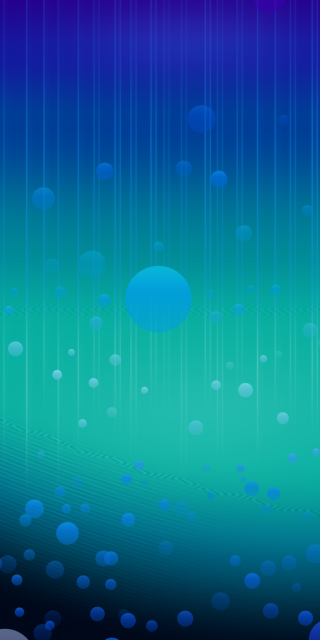
Reproduce this background procedurally as a Shadertoy shader.

```glsl
// Bubbles rising through a deep sea, from a dark slope to a violet surface.
// A tilted vertical gradient carries thin light shafts, faint ripples, one
// large orb and layers of bubbles scattered on jittered grids.

#define ORB_CENTRE vec2(0.495, 1.065)
#define ORB_RADIUS 0.104
#define SHAFT_COUNT 18
#define SHAFT_WIDTH 0.0025
#define SHAFT_STRENGTH 0.46
#define HATCH_FREQUENCY 78.0
#define HATCH_STRENGTH 0.08

const vec3 ABYSS  = vec3(0.00, 0.03, 0.10);
const vec3 TEAL   = vec3(0.00, 0.43, 0.55);
const vec3 MINT   = vec3(0.02, 0.68, 0.62);
const vec3 PALE   = vec3(0.17, 0.75, 0.70);
const vec3 CYAN   = vec3(0.00, 0.50, 0.59);
const vec3 OCEAN  = vec3(0.00, 0.24, 0.59);
const vec3 INDIGO = vec3(0.07, 0.09, 0.61);
const vec3 VIOLET = vec3(0.14, 0.00, 0.55);

float hash(vec2 p) {
    return fract(sin(dot(p, vec2(127.1, 311.7))) * 43758.5453);
}

float pixelSize() {
    return 2.0 / iResolution.y;
}

// Water colour; the dark floor rises towards the left
vec3 water(vec2 p) {
    float left = 1.0 - p.x;
    float depth = p.y - 0.19 * left * left + 0.055;
    vec3 c = mix(ABYSS, TEAL, smoothstep(-0.02, 0.40, depth));
    c = mix(c, MINT, smoothstep(0.28, 0.62, depth));
    vec2 glow = (p - vec2(0.64, 0.71)) / vec2(0.52, 0.21);
    c = mix(c, PALE, 0.75 * exp(-dot(glow, glow)));
    c = mix(c, CYAN, smoothstep(0.96, 1.32, p.y));
    c = mix(c, OCEAN, smoothstep(1.24, 1.62, p.y));
    c = mix(c, INDIGO, smoothstep(1.62, 1.84, p.y));
    c = mix(c, VIOLET, smoothstep(1.82, 2.02, p.y));
    vec2 shine = (p - vec2(0.58, 1.88)) / vec2(0.36, 0.12);
    return c + vec3(0.05, 0.09, 0.08) * exp(-dot(shine, shine));
}

// Fine slanted hatching on the slope and two broken ripple lines
vec3 texturing(vec3 c, vec2 p) {
    float slope = p.y + 0.40 * p.x - 0.10 * p.x * p.x;
    float area = smoothstep(0.76, 0.58, slope) * smoothstep(0.95, 0.10, p.x);
    float breakup = 0.6 + 0.4 * sin(p.x * 23.0 + 9.0 * sin(slope * 37.0));
    c *= 1.0 + HATCH_STRENGTH * area * breakup * sin(6.2832 * HATCH_FREQUENCY * slope);
    float wave = 0.006 * sin(p.x * 31.0);
    float lines = exp(-pow((slope - 0.69 + wave) / 0.008, 2.0))
                + 0.5 * exp(-pow((p.y - 1.03 + wave) / 0.016, 2.0));
    float speckle = sin(p.x * 260.0 + 3.0 * sin(p.y * 190.0));
    return c * (1.0 + 0.07 * lines * speckle);
}

// Light shafts, often paired, ending at different depths
vec3 shafts(vec3 c, vec2 p) {
    float light = 0.0;
    float width = max(SHAFT_WIDTH, 0.5 * pixelSize());
    for (int i = 0; i < SHAFT_COUNT; i++) {
        float id = float(i);
        float jitter = hash(vec2(id, 3.0));
        float d = p.x - (id + 0.2 + 0.4 * jitter) / float(SHAFT_COUNT);
        float twin = step(0.4, hash(vec2(id, 7.0)));
        float e = d - 0.016;
        float beam = exp(-d * d / (width * width));
        beam += 0.8 * twin * exp(-e * e / (width * width));
        beam += 0.12 * smoothstep(0.018, 0.0, abs(d - 0.008));
        float end = mix(0.38, 0.70, hash(vec2(id, 11.0)));
        light += beam * smoothstep(end, end + 0.40, p.y) * mix(0.45, 1.0, jitter);
    }
    light *= mix(1.0, 0.6, smoothstep(1.5, 1.95, p.y));
    vec3 tint = mix(vec3(0.52, 0.86, 0.84), vec3(0.06, 0.60, 0.92), smoothstep(0.85, 1.15, p.y));
    tint = mix(tint, vec3(0.18, 0.44, 0.95), smoothstep(1.5, 1.9, p.y));
    return mix(c, tint, min(light * SHAFT_STRENGTH, 0.6));
}

// Disc that is brightest at its top and dissolves towards its base
vec3 bubble(vec3 c, vec2 d, float radius, vec3 tint, float opacity) {
    float edge = length(d) - radius;
    float inside = smoothstep(0.7 * pixelSize(), -0.7 * pixelSize(), edge);
    float lift = smoothstep(-1.4 * radius, 0.9 * radius, d.y);
    float cap = smoothstep(0.1 * radius, radius, d.y);
    vec3 lit = tint + vec3(0.03, 0.07, 0.02) * cap;
    return mix(c, lit, inside * opacity * mix(0.5, 1.0, lift));
}

vec3 bubbleTint(float y) {
    vec3 c = mix(vec3(0.02, 0.24, 0.72), vec3(0.02, 0.50, 0.88), smoothstep(0.0, 0.42, y));
    c = mix(c, vec3(0.42, 0.78, 0.88), smoothstep(0.46, 0.72, y));
    c = mix(c, vec3(0.00, 0.60, 0.83), smoothstep(0.85, 1.08, y));
    c = mix(c, vec3(0.00, 0.32, 0.84), smoothstep(1.20, 1.60, y));
    return mix(c, vec3(0.20, 0.06, 0.70), smoothstep(1.75, 1.95, y));
}

// One layer of bubbles between two heights, keeping clear of the orb
vec3 scatter(vec3 c, vec2 p, float cell, vec2 radii, vec2 heights, float chance, float seed) {
    for (int j = -1; j <= 1; j++)
    for (int i = -1; i <= 1; i++) {
        vec2 id = floor(p / cell) + vec2(i, j);
        vec2 offset = vec2(hash(id + seed), hash(id + seed + 17.3));
        vec2 centre = (id + 0.1 + 0.8 * offset) * cell;
        float pick = hash(id + seed + 41.9);
        float size = hash(id + seed + 63.1);
        bool outside = centre.y < heights.x || centre.y > heights.y;
        if (pick > chance || outside || distance(centre, ORB_CENTRE) < 0.16) continue;
        float opacity = mix(0.22, 0.95, hash(id + seed + 85.7));
        c = bubble(c, p - centre, mix(radii.x, radii.y, size * size), bubbleTint(centre.y), opacity);
    }
    return c;
}

void mainImage(out vec4 fragColor, in vec2 fragCoord) {
    vec2 p = fragCoord / iResolution.xy * vec2(1.0, 2.0);
    vec3 c = shafts(texturing(water(p), p), p);

    // Scattered bubbles: upper, middle, floor specks and floor
    c = scatter(c, p, 0.20, vec2(0.014, 0.052), vec2(1.10, 1.72), 0.72, 5.0);
    c = scatter(c, p, 0.105, vec2(0.011, 0.025), vec2(0.42, 1.15), 0.72, 23.0);
    c = scatter(c, p, 0.11, vec2(0.014, 0.026), vec2(0.0, 0.48), 0.62, 51.0);
    c = scatter(c, p, 0.15, vec2(0.024, 0.046), vec2(-0.05, 0.42), 0.72, 37.0);

    // Central orb and the bubbles cut by the frame
    vec3 orbTint = mix(vec3(0.00, 0.62, 0.88), vec3(0.00, 0.64, 0.83), smoothstep(1.08, 1.17, p.y));
    c = bubble(c, p - ORB_CENTRE, ORB_RADIUS, orbTint, 0.97);
    c = bubble(c, p - vec2(0.84, 2.01), 0.052, vec3(0.23, 0.00, 0.68), 0.8);
    c = bubble(c, p - vec2(0.015, -0.06), 0.095, vec3(0.40, 0.42, 0.62), 0.8);
    c = bubble(c, p - vec2(1.03, 0.00), 0.065, vec3(0.08, 0.22, 0.78), 0.8);
    fragColor = vec4(clamp(c, 0.0, 1.0), 1.0);
}
```
